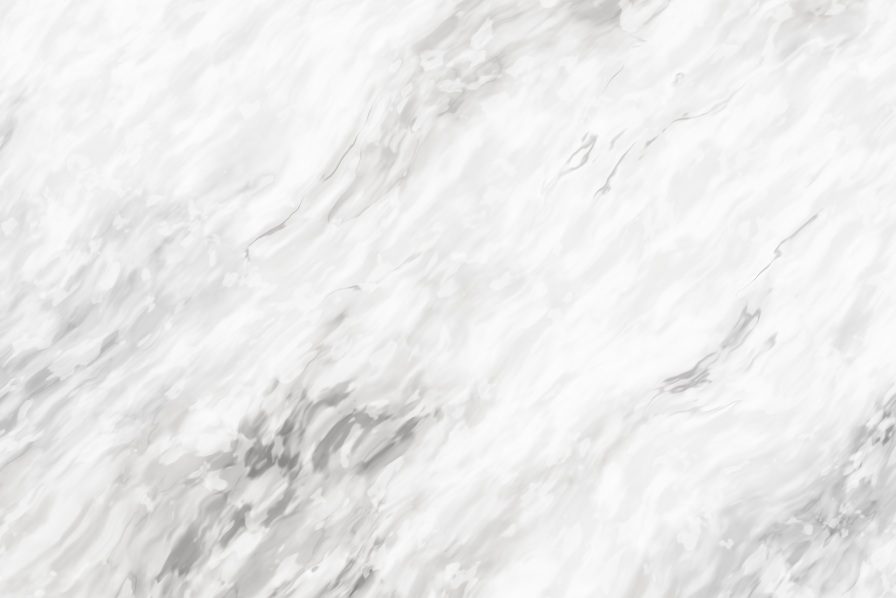
Write a WebGL 2 fragment shader that draws this texture.

```glsl
#version 300 es
precision highp float;

uniform vec2 u_resolution;
out vec4 fragColor;

const float VEIN_ANGLE = 0.80;
const float WHITE_LEVEL = 0.982;
const float CLOUD_DEPTH = 0.085;
const float GRAIN_DEPTH = 0.042;
const float STREAK_DEPTH = 0.090;
const float SPECKLE_DEPTH = 0.050;
const float WISP_DEPTH = 0.060;
const float PATCH_DEPTH = 0.230;
const float VEIN_DEPTH = 0.150;
const float RIBBON_STRENGTH = 0.60;
const float CHIP_STRENGTH = 0.55;
const vec2 CLOUD_SCALE = vec2(1.3, 4.4);
const vec2 STREAK_SCALE = vec2(12.0, 42.0);
const vec2 SPECKLE_SCALE = vec2(42.0, 75.0);
const vec2 WISP_SCALE = vec2(4.0, 15.0);
const vec2 PATCH_SCALE = vec2(2.0, 5.6);
const vec2 MOTTLE_SCALE = vec2(20.0, 48.0);
const vec2 CHIP_SCALE = vec2(22.0, 42.0);
const vec2 VEIN_SCALE = vec2(1.5, 5.0);
const vec2 RIBBON_SCALE = vec2(1.3, 6.5);
const vec3 WARM_TINT = vec3(1.0, 0.994, 0.988);
const vec3 COOL_TINT = vec3(0.995, 0.994, 1.0);

float hash(vec2 cell) {
    vec3 h = fract(cell.xyx * vec3(0.1031, 0.1030, 0.0973));
    h += dot(h, h.yzx + 33.33);
    return fract((h.x + h.y) * h.z);
}

float noise(vec2 p) {
    vec2 i = floor(p);
    vec2 f = p - i;
    f = f * f * f * (f * (f * 6.0 - 15.0) + 10.0);
    float low = mix(hash(i), hash(i + vec2(1.0, 0.0)), f.x);
    float high = mix(hash(i + vec2(0.0, 1.0)), hash(i + 1.0), f.x);
    return mix(low, high, f.y);
}

// Layered noise, normalised to 0..1, turned a little at each octave
float fbm(vec2 p, int octaves) {
    const mat2 TURN = mat2(0.96, 0.28, -0.28, 0.96);
    float sum = 0.0, total = 0.0, weight = 0.5;
    for (int k = 0; k < octaves; k++) {
        sum += weight * noise(p);
        total += weight;
        weight *= 0.56;
        p = TURN * p * 2.03 + 17.3;
    }
    return sum / total;
}

// Thin line along the middle level of a noise field
float ridge(float value, float width) {
    return 1.0 - smoothstep(0.0, width, abs(value - 0.5));
}

// Bends the straight flow with wide folds and small ripples
vec2 bendFlow(vec2 q) {
    vec2 fold = vec2(fbm(q * 2.2 + 3.1, 2), fbm(q * 2.0 + 41.7, 2)) - 0.5;
    vec2 ripple = vec2(fbm(q * 11.0 + 8.4, 3), fbm(q * 11.0 + 63.2, 3)) - 0.5;
    return q + fold * vec2(0.20, 0.15) + ripple * vec2(0.07, 0.022);
}

void main() {
    vec2 p = gl_FragCoord.xy / u_resolution.y;
    float c = cos(VEIN_ANGLE), s = sin(VEIN_ANGLE);
    vec2 flow = bendFlow(vec2(c * p.x + s * p.y, c * p.y - s * p.x) + 5.0);

    // Soft grey bands and the fine grain within them
    float bands = fbm(flow * CLOUD_SCALE + 12.0, 6);
    float cloud = smoothstep(0.34, 0.74, bands);
    float streak = smoothstep(0.25, 0.75, fbm(flow * STREAK_SCALE, 3));
    float speckle = fbm(flow * SPECKLE_SCALE + 15.0, 2) - 0.5;
    float shade = CLOUD_DEPTH * cloud + GRAIN_DEPTH * streak
                + STREAK_DEPTH * cloud * streak
                + SPECKLE_DEPTH * speckle * (0.3 + cloud);

    // Thin grey wisps along the bands
    float wisp = ridge(fbm(flow * WISP_SCALE + 33.0, 5), 0.035);
    shade += WISP_DEPTH * wisp * smoothstep(0.1, 0.7, cloud) * streak;

    // Dark mottled patches
    float patchField = fbm(flow * PATCH_SCALE + 70.0, 5);
    float patchMask = smoothstep(0.55, 0.70, patchField) * smoothstep(0.1, 0.6, cloud);
    float mottle = fbm(flow * MOTTLE_SCALE + 29.0, 3);
    shade += PATCH_DEPTH * patchMask * smoothstep(0.42, 0.64, mottle);

    // Crisp broken veins and one-sided band borders
    float veinGate = smoothstep(0.46, 0.64, fbm(flow * vec2(2.4, 4.0) + 91.0, 3));
    float vein = ridge(fbm(flow * VEIN_SCALE + 55.0, 6), 0.014);
    float rise = bands - 0.52;
    float border = smoothstep(0.0, 0.010, rise) * exp(-max(rise, 0.0) * 40.0);
    float broken = smoothstep(0.30, 0.62, mottle);
    shade += VEIN_DEPTH * veinGate * broken * max(vein, 0.8 * border);

    // Pale ribbons and chips
    float ribbonGate = smoothstep(0.42, 0.62, fbm(flow * vec2(1.6, 3.0) + 37.0, 3));
    float ribbon = ridge(fbm(flow * RIBBON_SCALE + 23.0, 5), 0.028);
    float chip = smoothstep(0.60, 0.72, fbm(flow * CHIP_SCALE + 48.0, 3));
    shade *= 1.0 - RIBBON_STRENGTH * ribbon * ribbonGate;
    shade *= 1.0 - CHIP_STRENGTH * chip;

    // Near-neutral tint, stronger in the greys
    float tintSide = smoothstep(0.35, 0.65, noise(p * 1.4 + 6.0));
    vec3 tint = mix(WARM_TINT, COOL_TINT, tintSide);
    tint = mix(vec3(1.0), tint, smoothstep(0.0, 0.15, shade));
    fragColor = vec4((WHITE_LEVEL - shade) * tint, 1.0);
}
```
